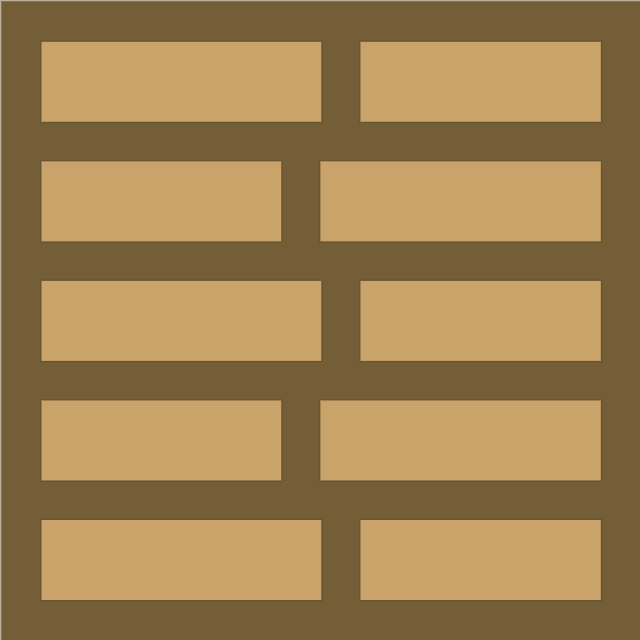
Write a Shadertoy shader that draws this pattern.

```glsl
// Signed distance to the nearest brick: five rows, each split by one staggered joint
float brickDistance(vec2 p) {
    float row = clamp(round((p.y - 0.125) / 0.1868), 0.0, 4.0);
    float jointX = mix(0.5326, 0.4700, mod(row, 2.0));
    float side = abs(p.x - 0.5018) - 0.4370;
    float joint = 0.0306 - abs(p.x - jointX);
    float height = abs(p.y - 0.125 - row * 0.1868) - 0.0625;
    return max(max(side, joint), height);
}

// Antialiased coverage of the region where the distance is negative
float coverage(float d, float pixel) {
    return clamp(0.5 - d / pixel, 0.0, 1.0);
}

void mainImage(out vec4 fragColor, in vec2 fragCoord) {
    vec2 uv = fragCoord / iResolution.xy;
    float pixel = 1.0 / min(iResolution.x, iResolution.y);
    float d = brickDistance(uv);

    // Mortar with a thin dark rim around each brick
    vec3 color = vec3(0.451, 0.367, 0.220);
    color = mix(color, vec3(0.405, 0.332, 0.195), coverage(d - 0.0022, pixel));
    color = mix(color, vec3(0.792, 0.640, 0.414), coverage(d, pixel));

    // Pale hairline along the left and top borders
    float border = min(uv.x, 1.0 - uv.y) - 0.002;
    color = mix(color, vec3(0.73, 0.69, 0.61), coverage(border, pixel));

    fragColor = vec4(color, 1.0);
}
```
